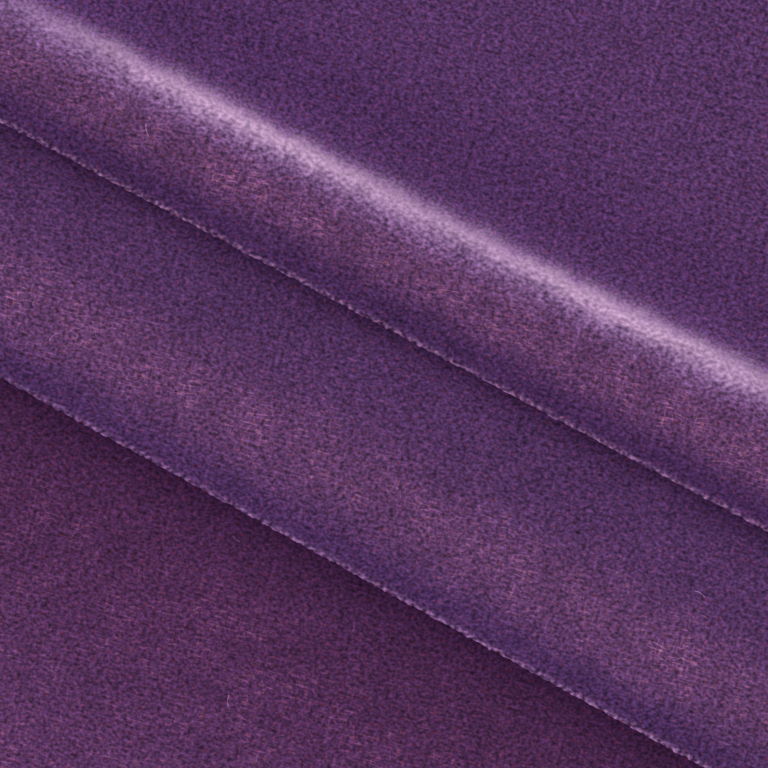
This texture is drawn by a three.js fragment shader. Its source:

```glsl
varying vec2 vUv;

vec2 hash2(vec2 p) {
  vec3 q = fract(p.xyx * vec3(0.1031, 0.1030, 0.0973));
  q += dot(q, q.yzx + 33.33);
  return fract((q.xx + q.yz) * q.zy);
}

vec2 gradientAt(vec2 cell) {
  float angle = 6.2832 * hash2(cell).x;
  return vec2(cos(angle), sin(angle));
}

float gradientNoise(vec2 p) {
  vec2 i = floor(p), f = fract(p);
  vec2 u = f * f * f * (f * (f * 6.0 - 15.0) + 10.0);
  vec2 e = vec2(1.0, 0.0);
  float low = mix(dot(gradientAt(i), f), dot(gradientAt(i + e.xy), f - e.xy), u.x);
  float high = mix(dot(gradientAt(i + e.yx), f - e.yx), dot(gradientAt(i + e.xx), f - e.xx), u.x);
  return 1.4 * mix(low, high, u.y);
}

float bell(float x, float width) {
  return exp(-x * x / (width * width));
}

float strand(vec2 p, vec2 a, vec2 along) {
  vec2 q = p - a;
  float t = clamp(dot(q, along) / dot(along, along), 0.0, 1.0);
  q -= along * t + 0.4 * vec2(-along.y, along.x) * t * (1.0 - t);
  return 1.0 - smoothstep(0.0003, 0.0015, length(q));
}

// Pale pile catching light along a folded edge
float rim(float d, float grain) {
  return bell(d - 0.003, 0.0045) * clamp(0.65 + 0.9 * grain, 0.1, 1.2);
}

void main() {
  vec2 p = vUv;
  vec2 q = mat2(0.96, 0.28, -0.28, 0.96) * p;
  float broad = gradientNoise(p * vec2(5.0, 7.0) + 3.0);
  float patches = gradientNoise(p * 23.0 + 8.0);
  float tuft = gradientNoise(p * 95.0);
  float grain = gradientNoise(q * vec2(150.0, 195.0) + 17.0);
  float fiber = gradientNoise(q * vec2(235.0, 290.0) + 57.0);

  // Signed vertical distances to the two folds and the bright crest
  float ragged = 0.0015 * tuft + 0.001 * grain;
  float upper = p.y - (0.841 - 0.534 * p.x) + ragged;
  float lower = p.y - (0.508 - 0.554 * p.x) + ragged;
  float crest = p.y - (1.008 - 0.53 * p.x + 0.02 * p.x * p.x);
  float soft = crest + 0.006 * tuft + 0.006 * patches + 0.005 * grain;

  // Lower layer, shaded beneath its fold
  vec3 base = mix(vec3(0.295, 0.165, 0.315), vec3(0.335, 0.2, 0.365), smoothstep(0.1, 0.45, -lower));
  base = mix(base, vec3(0.18, 0.085, 0.20), 0.88 * exp(min(lower, 0.0) / 0.042));
  float worn = 0.65 * smoothstep(0.03, 0.16, -lower);

  // Middle layer, with a rubbed band above the lower fold
  float rubbed = bell(lower - 0.12, 0.07);
  vec3 middle = mix(vec3(0.31, 0.195, 0.365), vec3(0.365, 0.23, 0.395), rubbed);
  middle = mix(middle, vec3(0.27, 0.165, 0.34), 0.75 * bell(lower - 0.02, 0.03));
  middle = mix(middle, vec3(0.17, 0.09, 0.21), 0.88 * exp(min(upper, 0.0) / 0.024));
  middle = mix(middle, vec3(0.56, 0.41, 0.57), (0.45 + 0.35 * p.x) * rim(lower, grain));
  float onMiddle = smoothstep(-0.001, 0.001, lower);
  vec3 color = mix(base, middle, onMiddle);
  worn = mix(worn, 0.2 + 0.8 * rubbed, onMiddle);

  // Upper roll, from the dark turn to the flat cloth beyond the crest
  float belly = bell(upper - 0.085, 0.045);
  vec3 roll = mix(vec3(0.265, 0.16, 0.325), vec3(0.36, 0.225, 0.385), smoothstep(0.02, 0.085, upper));
  roll = mix(roll, vec3(0.42, 0.29, 0.47), smoothstep(-0.075, -0.015, soft));
  vec3 flatCloth = mix(vec3(0.315, 0.195, 0.375), vec3(0.33, 0.21, 0.385), p.x);
  flatCloth = mix(flatCloth, vec3(0.285, 0.17, 0.345), 0.6 * bell(crest - 0.1, 0.07));
  roll = mix(roll, flatCloth, smoothstep(-0.005, 0.038, soft));
  float sheen = smoothstep(-0.08, 0.2, p.x) * (0.86 + 0.1 * cos(13.0 * p.x - 4.5));
  float spread = soft > 0.0 ? 0.018 : 0.022;
  roll = mix(roll, vec3(0.74, 0.60, 0.73), sheen * bell(soft, spread) * (0.92 + 0.16 * grain));
  roll += vec3(0.03, 0.025, 0.035) * bell(soft, 0.05);
  roll = mix(roll, vec3(0.57, 0.42, 0.55), 0.6 * rim(upper, grain));
  float onRoll = smoothstep(-0.001, 0.001, upper);
  color = mix(color, roll, onRoll);
  worn = mix(worn, belly, onRoll);

  // Soft pile mottling, smoother where the light is strongest
  float light = dot(color, vec3(0.333));
  float pile = 0.12 * tuft + 0.28 * grain + 0.26 * fiber;
  color *= 1.0 + 0.03 * broad + 0.05 * patches + pile * (1.0 - 0.6 * smoothstep(0.38, 0.6, light));

  // Slanted threads showing through thin pile
  float weft = smoothstep(0.1, 0.5, gradientNoise(q.yx * vec2(290.0, 62.0)));
  float warp = smoothstep(0.15, 0.5, gradientNoise(q * vec2(270.0, 95.0) + 41.0));
  float bare = worn * clamp(0.65 + 0.9 * patches + 0.4 * broad, 0.1, 1.2);
  color += bare * (0.10 * weft + 0.06 * warp) * vec3(1.15, 0.75, 0.65);
  float fleck = smoothstep(0.25, 0.65, gradientNoise(q * vec2(210.0, 170.0) + 73.0));
  color += fleck * vec3(0.07, 0.005, -0.015) * (1.0 - smoothstep(0.35, 0.5, light));

  // Stray lint
  for (int i = 0; i < 16; i++) {
    vec2 seed = hash2(vec2(float(i) * 7.3 + 2.0, 19.0));
    vec2 turn = hash2(seed * 91.0 + 5.0);
    vec2 along = (0.005 + 0.011 * turn.y) * vec2(cos(6.2832 * turn.x), sin(6.2832 * turn.x));
    color += vec3(0.20, 0.17, 0.20) * turn.y * strand(p, seed, along);
  }

  gl_FragColor = vec4(clamp(color, 0.0, 1.0), 1.0);
}
```
